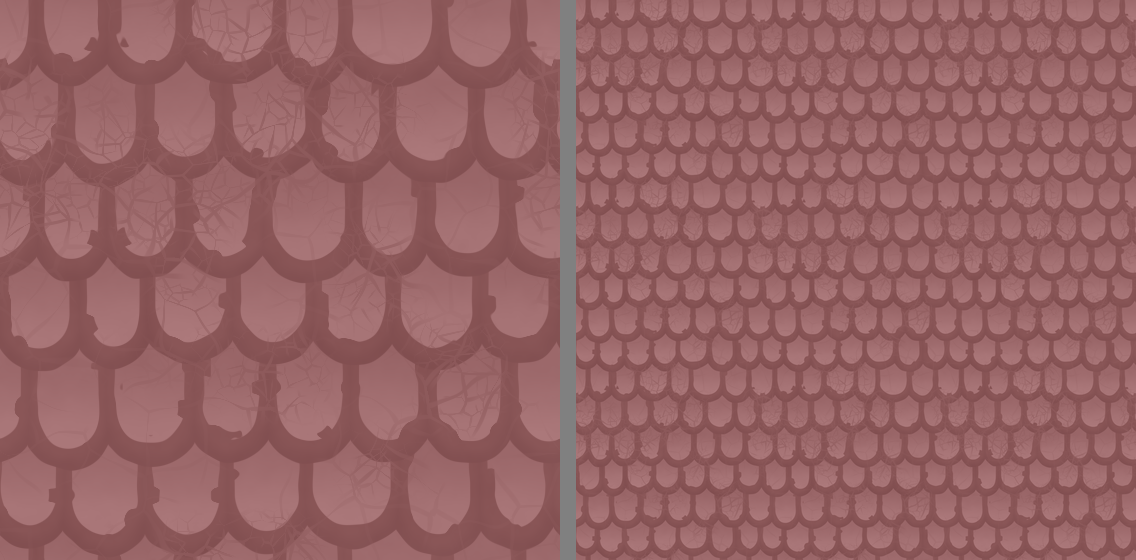
Left: one tile. Right: repeated 3 by 3.
Reproduce this pattern procedurally as a Shadertoy shader.

```glsl
const vec2 GRID = vec2(7.0, 6.0);           // scales across, rows down
const float ROW_PITCH = GRID.x / GRID.y;    // in scale widths
const vec3 GROUT = vec3(0.535, 0.332, 0.336);
const vec3 GROUT_DEEP = vec3(0.505, 0.308, 0.314);
const vec3 FACE_TOP = vec3(0.605, 0.402, 0.410);
const vec3 FACE_LOW = vec3(0.660, 0.460, 0.468);
const vec3 CRACK = vec3(0.568, 0.365, 0.371);

struct Scale { float face; float rim; float rise; float tone; };

vec2 hash2(vec2 p) {
    vec3 q = fract(p.xyx * vec3(0.1031, 0.1030, 0.0973));
    q += dot(q, q.yzx + 33.33);
    return fract((q.xx + q.yz) * q.zy);
}

// Value noise that wraps over the unit square
float noise(vec2 uv, float cells, float seed) {
    vec2 p = uv * cells, i = floor(p), f = fract(p);
    f = f * f * (3.0 - 2.0 * f);
    float a = hash2(mod(i, cells) + seed).x;
    float b = hash2(mod(i + vec2(1, 0), cells) + seed).x;
    float c = hash2(mod(i + vec2(0, 1), cells) + seed).x;
    float d = hash2(mod(i + vec2(1, 1), cells) + seed).x;
    return mix(mix(a, b, f.x), mix(c, d, f.x), f.y);
}

float fbm(vec2 uv, float cells, float seed) {
    float sum = 0.0, amp = 0.53;
    for (int k = 0; k < 4; k++) {
        sum += amp * noise(uv, cells, seed);
        cells *= 2.0;
        seed += 17.0;
        amp *= 0.5;
    }
    return sum;
}

// Distance to a half ellipse with straight sides above it
float cupDistance(vec2 p, vec2 radius) {
    p = vec2(max(abs(p.x), 0.001), min(p.y, 0.0));
    float k = length(p / radius);
    return k * (k - 1.0) / length(p / (radius * radius));
}

float columnEdge(float column, float row) {
    return column + 0.2 * (hash2(mod(vec2(column, row), GRID) + 5.0).x - 0.5);
}

// Nearest face and joined outer rim of one row of scales
Scale scaleRow(vec2 p, float row) {
    Scale s = Scale(1e3, 1e3, 0.0, 0.0);
    float x = p.x + 0.1 + 0.5 * mod(row, 2.0);
    float rowShift = 0.1 * (hash2(vec2(mod(row, GRID.y), 71.0)).x - 0.5);
    for (float k = -1.0; k <= 1.0; k++) {
        float column = floor(x) + k;
        vec2 rnd = hash2(mod(vec2(column, row), GRID) + 40.0);
        float left = columnEdge(column, row), right = columnEdge(column + 1.0, row);
        float width = right - left;
        float low = (row + 0.28) * ROW_PITCH + rowShift + 0.12 * (rnd.x - 0.5);
        vec2 q = vec2(x - 0.5 * (left + right), p.y - low - 0.45);
        float face = cupDistance(q, vec2(0.5 * width - 0.105 + 0.03 * (rnd.y - 0.5), 0.45));
        s.rim = min(s.rim, cupDistance(q, vec2(0.63 * width, 0.73)));
        if (face < s.face) {
            s.face = face;
            s.rise = q.y + 0.45;
            s.tone = rnd.y - 0.5;
        }
    }
    return s;
}

// Wrapping web of cell borders, 1 on a line
float crackWeb(vec2 uv, float cells, float width, float seed) {
    vec2 p = uv * cells, i = floor(p), near = vec2(9.0), next = vec2(9.0);
    for (int y = -2; y <= 2; y++)
    for (int x = -2; x <= 2; x++) {
        vec2 c = i + vec2(x, y);
        vec2 v = c + hash2(mod(c, cells) + seed) - p;
        if (dot(v, v) < dot(near, near)) { next = near; near = v; }
        else if (dot(v, v) < dot(next, next)) next = v;
    }
    float d = dot(0.5 * (near + next), normalize(next - near));
    float taper = width * noise(uv, cells * 2.0, seed + 9.0);
    float broken = smoothstep(0.3, 0.55, noise(uv, cells, seed + 23.0));
    return broken * (1.0 - smoothstep(taper * 0.5, taper + 6e-4 * cells, d));
}

void mainImage(out vec4 fragColor, in vec2 fragCoord) {
    vec2 uv = fragCoord / iResolution.xy;
    vec2 p = uv * GRID.x;
    float aa = 0.8 * GRID.x / iResolution.y;
    float wobble = noise(uv, 30.0, 3.0) - 0.5;
    float chip = 0.09 * smoothstep(0.66, 0.85, noise(uv, 26.0, 61.0));
    float cloud = fbm(uv, 8.0, 11.0) - 0.5;

    // Rows overlap downward, so paint the lowest first
    float baseRow = floor(uv.y * GRID.y - 0.28);
    vec3 col = GROUT;
    for (float k = -1.0; k <= 1.0; k++) {
        Scale s = scaleRow(p, baseRow + k);
        float face = s.face + 0.035 * wobble + chip;
        float rim = s.rim + 0.04 * wobble;
        vec3 band = mix(GROUT, GROUT_DEEP, 0.7 * smoothstep(-0.22, -0.02, rim));
        vec3 plate = mix(FACE_LOW, FACE_TOP, smoothstep(0.1, 1.05, s.rise + 0.5 * cloud));
        plate += 0.015 * s.tone;
        vec3 layer = mix(plate, band, smoothstep(-aa, aa, face));
        float cover = k < 0.0 ? 1.0 : 1.0 - smoothstep(-aa, aa, rim);
        col = mix(col, layer, cover);
    }

    // Patches of fine cracks, then soft mottling
    vec2 bend = vec2(noise(uv, 18.0, 31.0), noise(uv, 18.0, 47.0)) - 0.5;
    vec2 warped = uv + 0.025 * bend;
    float patches = smoothstep(0.38, 0.68, noise(uv, 6.0, 83.0));
    float cracks = crackWeb(warped, 11.0, 0.07, 7.0) * (0.3 + 0.7 * patches);
    cracks = max(cracks, crackWeb(warped, 21.0, 0.1, 53.0) * patches);
    cracks = max(cracks, 0.7 * crackWeb(warped, 37.0, 0.13, 29.0) * patches);
    col = mix(col, CRACK, 0.7 * cracks);
    col += 0.03 * cloud + 0.012 * (fbm(uv, 40.0, 91.0) - 0.5);
    fragColor = vec4(col, 1.0);
}
```
